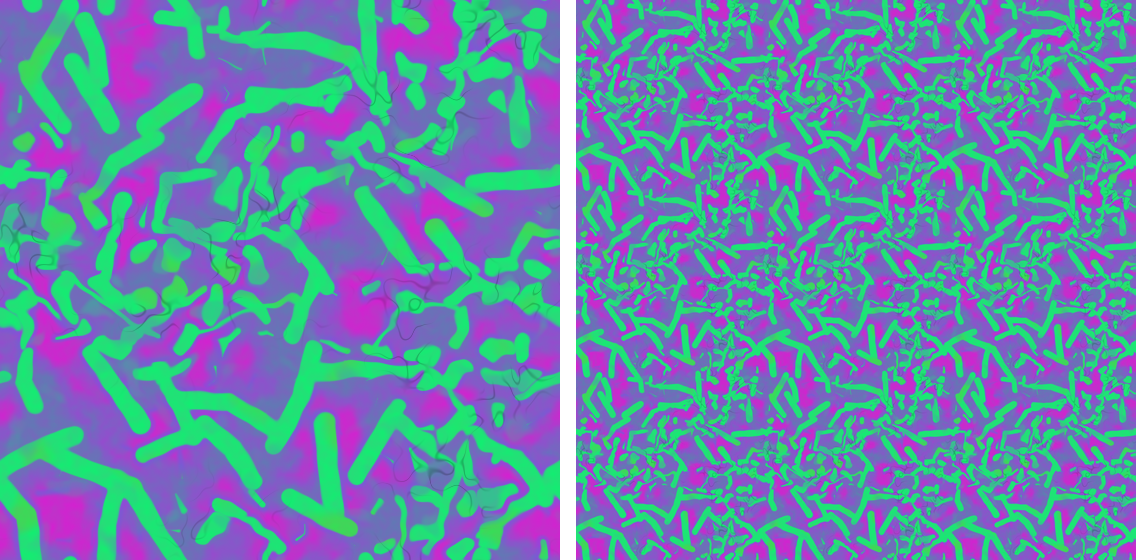
Left: one tile. Right: repeated 3 by 3.
Write a three.js fragment shader that draws this pattern.

```glsl
// Seamless painted pattern: scattered green brush strokes over slate, violet and magenta clouds.
varying vec2 vUv;

const float PI = 3.14159265;
const vec3 GREEN = vec3(0.12, 0.89, 0.46);
const vec3 OLIVE = vec3(0.30, 0.82, 0.30);
const vec3 TEAL = vec3(0.25, 0.70, 0.60);
const vec3 SLATE = vec3(0.42, 0.44, 0.72);
const vec3 VIOLET = vec3(0.53, 0.34, 0.79);
const vec3 MAGENTA = vec3(0.78, 0.17, 0.80);
const vec3 INDIGO = vec3(0.47, 0.34, 0.86);

vec2 hash2(vec2 p) {
  vec3 q = fract(p.xyx * vec3(0.1031, 0.1030, 0.0973));
  q += dot(q, q.yzx + 33.33);
  return fract((q.xx + q.yz) * q.zy);
}

vec2 direction(float angle) {
  return vec2(cos(angle), sin(angle));
}

float cornerGradient(vec2 cell, vec2 offset, float period, float seed) {
  float angle = 2.0 * PI * hash2(mod(cell, period) + seed).x;
  return dot(direction(angle), offset);
}

// Gradient noise that wraps after a whole number of cells.
float noise(vec2 uv, float period, float seed) {
  vec2 p = uv * period;
  vec2 i = floor(p);
  vec2 f = p - i;
  vec2 w = f * f * f * (f * (f * 6.0 - 15.0) + 10.0);
  vec2 e = vec2(1.0, 0.0);
  float low = mix(cornerGradient(i, f, period, seed),
                  cornerGradient(i + e.xy, f - e.xy, period, seed), w.x);
  float high = mix(cornerGradient(i + e.yx, f - e.yx, period, seed),
                   cornerGradient(i + e.xx, f - e.xx, period, seed), w.x);
  return mix(low, high, w.y);
}

vec2 noise2(vec2 uv, float period, float seed) {
  return vec2(noise(uv, period, seed), noise(uv, period, seed + 41.0));
}

float segment(vec2 p, vec2 a, vec2 b) {
  vec2 ab = b - a;
  return length(p - a - ab * clamp(dot(p - a, ab) / dot(ab, ab), 0.0, 1.0));
}

float smoothMin(float a, float b, float k) {
  float h = max(k - abs(a - b), 0.0) / k;
  return min(a, b) - h * h * k * 0.25;
}

// Distance to one straight or bent stroke per cell of a wrapping grid.
float strokes(vec2 uv, float count, float seed, vec2 lengths, float radius) {
  vec2 p = uv * count;
  vec2 home = floor(p);
  float nearest = 1.0;
  for (int y = -1; y <= 1; y++) {
    for (int x = -1; x <= 1; x++) {
      vec2 cell = home + vec2(float(x), float(y));
      vec2 key = mod(cell, count) + seed;
      vec2 place = hash2(key);
      vec2 shape = hash2(key + 57.0);
      vec2 trait = hash2(key + 113.0);
      vec2 middle = cell + 0.5 + (place - 0.5) * 0.5;
      float angle = floor(shape.x * 6.0) * PI / 6.0 + (trait.y - 0.5) * 0.3;
      float bend = step(0.65, trait.x) * (trait.y - 0.5) * 2.6;
      float reach = 0.5 * count * mix(lengths.x, lengths.y, shape.y);
      float d = min(segment(p, middle - direction(angle) * reach, middle),
                    segment(p, middle, middle + direction(angle + bend) * reach));
      d -= radius * count * mix(0.8, 1.2, trait.y);
      nearest = smoothMin(nearest, d, 0.06);
    }
  }
  return nearest / count;
}

// Slate to violet to magenta.
vec3 cloudColor(float t) {
  vec3 cool = mix(SLATE, VIOLET, smoothstep(0.0, 0.5, t));
  return mix(cool, MAGENTA, smoothstep(0.45, 1.0, t));
}

void main() {
  // Calm regions hold long bars, broken regions hold short ragged blobs.
  float broken = smoothstep(-0.15, 0.2, noise(vUv, 3.0, 5.0));
  vec2 warp = noise2(vUv, 9.0, 11.0) * mix(0.006, 0.026, broken)
            + noise2(vUv, 28.0, 23.0) * mix(0.003, 0.013, broken);
  vec2 uv = vUv + warp;
  float bars = strokes(uv, 8.0, 3.0, vec2(0.09, 0.20), 0.0160) + 0.010 * broken;
  float blobs = strokes(uv, 14.0, 71.0, vec2(0.02, 0.055), 0.0150) + 0.019 * (1.0 - broken);
  float d = smoothMin(bars, blobs, 0.004);

  // Clouds grow more magenta away from the strokes.
  float cloud = noise(vUv + warp, 7.0, 31.0) + 0.6 * noise(uv, 17.0, 37.0);
  float t = 0.45 + 1.15 * cloud + 9.0 * (clamp(d, 0.0, 0.035) - 0.010);
  vec3 color = cloudColor(clamp(t, 0.0, 1.0));
  float halo = 1.0 - smoothstep(0.003, 0.012, d);
  color = mix(color, mix(SLATE, INDIGO, smoothstep(-0.2, 0.2, cloud)), 0.6 * halo);

  // Green paint with narrow teal rims, thin patches and olive tints.
  float thin = smoothstep(0.18, 0.42, noise(uv, 11.0, 47.0));
  vec3 green = mix(GREEN, OLIVE, 0.7 * smoothstep(0.15, 0.45, noise(uv, 9.0, 53.0)));
  green = mix(green, TEAL, 0.8 * thin);
  float rim = smoothstep(-0.004, 0.0, d) * smoothstep(-0.1, 0.2, noise(uv, 22.0, 59.0));
  green = mix(green, TEAL, 0.6 * rim);
  color = mix(color, green, 1.0 - smoothstep(-0.0016, 0.0022, d));

  // Fine creases, washes of stray teal and a brushed grain.
  float wash = smoothstep(0.25, 0.45, noise(uv, 19.0, 73.0)) * mix(0.3, 0.8, broken);
  color = mix(color, TEAL, 0.6 * wash);
  float crease = 1.0 - smoothstep(0.0, 0.07, abs(noise(uv, 24.0, 61.0)));
  color *= 1.0 - 0.20 * crease * broken * smoothstep(0.0, 0.3, noise(vUv, 9.0, 67.0));
  float grain = noise(uv, 45.0, 83.0) + 0.7 * noise(uv, 90.0, 89.0);
  color += grain * vec3(0.06, -0.05, 0.02);
  gl_FragColor = vec4(color, 1.0);
}
```
